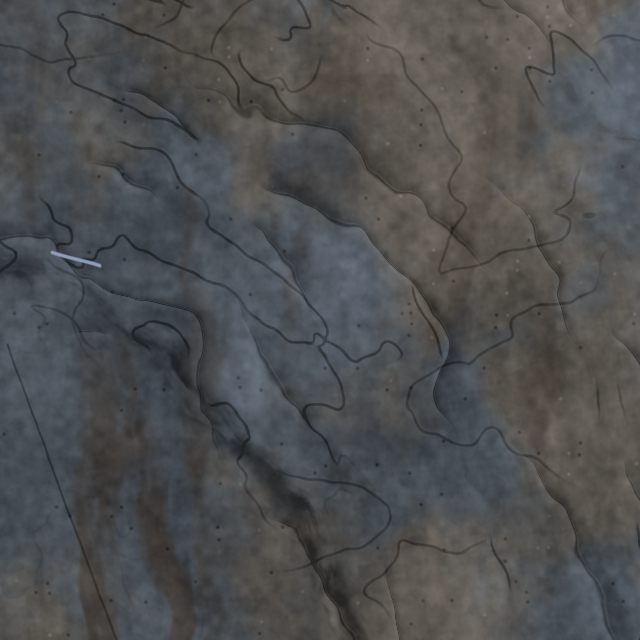
A WebGL 2 fragment shader for this texture:

```glsl
#version 300 es
precision highp float;
// Weathered slate cliff: curved ledges, broken cracks, rusty stains and mineral specks.

#define LEDGES 8.5          // ledges per canvas height
#define LEDGE_DARK 0.34     // shadow under a ledge
#define CRACK_WIDTH 0.0035  // half width of a crack
#define CRACK_DARK 0.36
#define MOTTLE 0.62         // broad light and dark patches
#define GRAIN 0.34          // fine roughness
#define EXPOSURE 1.05
#define SLATE vec3(0.290, 0.320, 0.352)
#define EARTH vec3(0.348, 0.329, 0.305)
#define RUST vec3(0.235, 0.195, 0.160)
#define PALE vec3(0.560, 0.620, 0.740)

uniform vec2 u_resolution;
out vec4 fragColor;

float hash(vec2 p) {
  return fract(sin(dot(p, vec2(127.1, 311.7))) * 43758.5453);
}

float noise(vec2 p) {
  vec2 i = floor(p), f = fract(p);
  f = f * f * (3.0 - 2.0 * f);
  vec2 e = vec2(0.0, 1.0);
  return mix(mix(hash(i), hash(i + e.yx), f.x),
             mix(hash(i + e.xy), hash(i + e.yy), f.x), f.y);
}

float fbm(vec2 p, int octaves) {
  float sum = 0.0, total = 0.0, amp = 0.5;
  for (int i = 0; i < octaves; i++) {
    sum += amp * noise(p);
    total += amp;
    amp *= 0.5;
    p = mat2(1.6, 1.2, -1.2, 1.6) * p + 7.3;
  }
  return sum / total;
}

// Thin line along the middle level of a noise field, near constant in width
float crack(vec2 p, float width) {
  float v = fbm(p, 3) - 0.5;
  float slope = length(vec2(dFdx(v), dFdy(v))) * u_resolution.y;
  return 1.0 - smoothstep(0.2 * width, width, abs(v) / max(slope, 0.7));
}

float segment(vec2 p, vec2 a, vec2 b) {
  vec2 d = b - a;
  return length(p - a - d * clamp(dot(p - a, d) / dot(d, d), 0.0, 1.0));
}

void main() {
  vec2 uv = gl_FragCoord.xy / u_resolution.y;
  vec2 warp = vec2(fbm(uv * 5.0, 4), fbm(uv * 5.0 + 31.0, 4)) - 0.5;
  vec2 p = uv + 0.12 * warp;

  // Strata bend from nearly level at the upper left to steep at the right
  vec2 arm = (p + vec2(0.15, 0.20)) * vec2(1.15, 1.0);
  float across = length(arm);
  float along = atan(arm.y, arm.x);
  vec2 strata = vec2(across, along);
  float rough = smoothstep(0.70, 0.82, across);

  // Base colour and broad tone
  float earth = smoothstep(0.40, 0.66, fbm(p * vec2(4.2, 3.6) + 12.0, 5));
  vec3 color = mix(SLATE, EARTH, earth);
  float tone = 1.0 + MOTTLE * (fbm(p * 4.5 + 3.0, 5) - 0.5);
  tone += 0.30 * (fbm(strata * vec2(24.0, 6.0), 4) - 0.5) * rough;
  tone += 0.16 * (fbm(uv * vec2(45.0, 9.0), 3) - 0.5);
  tone += GRAIN * (fbm(uv * 65.0, 3) - 0.5);

  // Overlapping ledges: lit lip on one side, soft shadow on the other
  float level = across * LEDGES + 2.4 * (fbm(strata * vec2(4.0, 3.0) + 5.0, 4) - 0.5);
  float id = floor(level), f = level - id;
  float slab = mix(hash(vec2(id, 4.0)), hash(vec2(id + 1.0, 4.0)), smoothstep(0.94, 1.0, f));
  float broken = smoothstep(0.42, 0.68, noise(vec2(along * 7.0, floor(level + 0.5) * 7.3))) * rough;
  float shadow = exp(-7.0 * f) * smoothstep(0.0, 0.04, f);
  float lip = smoothstep(0.80, 0.95, f) * (1.0 - smoothstep(0.95, 1.0, f));
  float edge = 1.0 - smoothstep(0.0, CRACK_WIDTH * LEDGES, min(f, 1.0 - f));
  tone += 0.10 * (slab - 0.5) * rough;
  tone += broken * (0.10 * lip - LEDGE_DARK * max(shadow, edge));

  // Main fault: a dark ragged band between the smooth and the broken rock
  float fault = exp(-pow((across - 0.81) / 0.024, 2.0));
  tone -= 0.42 * fault * smoothstep(0.34, 0.66, fbm(strata * vec2(40.0, 9.0) + 9.0, 4));

  // Small cracks, following the strata and crossing them
  float gaps = smoothstep(0.46, 0.62, noise(uv * 8.0 + 17.0));
  float cross = smoothstep(0.50, 0.66, noise(uv * 6.0 + 43.0));
  float cracks = crack(strata * vec2(10.0, 3.5) + 20.0, CRACK_WIDTH) * gaps;
  cracks = max(cracks, 0.7 * crack(p * vec2(4.0, 6.0) + 50.0, CRACK_WIDTH) * cross);
  tone -= CRACK_DARK * cracks * mix(0.15, 1.0, rough);

  // Long straight fissure through the smooth slab
  float fissure = segment(uv + 0.015 * warp, vec2(0.01, 0.46), vec2(0.18, 0.0));
  tone -= 0.30 * (1.0 - smoothstep(0.0006, 0.003, fissure));

  // Rust running down the face, strongest low on the left
  float drip = smoothstep(0.58, 0.76, fbm(vec2(p.x * 15.0, uv.y * 2.6) + 8.0, 4));
  float low = 1.0 - smoothstep(0.25, 0.60, uv.y);
  color = mix(color, RUST, drip * mix(0.30, 0.60, low * (1.0 - rough)));

  // Pits and pale mineral specks, one candidate in each cell
  vec2 grid = uv * 60.0, cell = floor(grid);
  vec2 spot = 0.3 + 0.4 * vec2(hash(cell + 1.7), hash(cell + 5.9));
  float speck = 1.0 - smoothstep(0.06, 0.26, length(fract(grid) - spot));
  float kind = hash(cell + 9.1);
  tone += speck * (0.22 * step(0.965, kind) * earth - 0.28 * step(kind, 0.035));

  color *= EXPOSURE * clamp(tone, 0.42, 1.5);

  // Bright sliver lodged in the fault
  float sliver = segment(uv + 0.02 * warp, vec2(0.08, 0.606), vec2(0.16, 0.588));
  color = mix(color, PALE, 1.0 - smoothstep(0.001, 0.0045, sliver));

  fragColor = vec4(color, 1.0);
}
```
